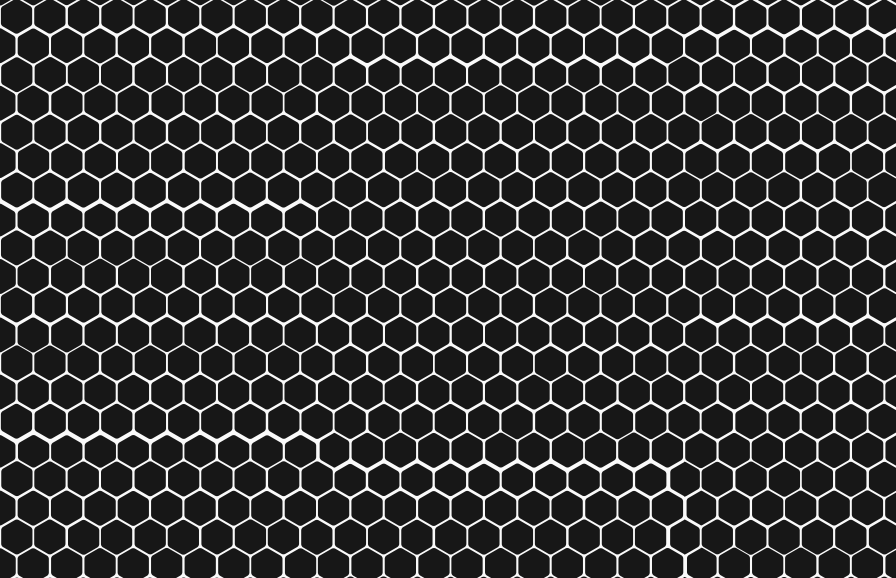
This pattern is drawn by a Shadertoy shader. Its source:

```glsl
// A honeycomb of dark, slightly rounded hexagons separated by thin white gaps.
// Each cell is a hexagon distance function on a staggered grid; small insets
// vary the gaps, and wider seams run along the borders of three panels.

float hash(vec2 p) {
    return fract(sin(dot(p, vec2(127.1, 311.7))) * 43758.5453);
}

// Signed distance to a hexagon with upright sides, by its apothem
float hexagon(vec2 p, float apothem) {
    const vec3 k = vec3(-0.866025, 0.5, 0.57735);
    p = abs(p.yx);
    p -= 2.0 * min(dot(k.xy, p), 0.0) * k.xy;
    p -= vec2(clamp(p.x, -k.z * apothem, k.z * apothem), apothem);
    return length(p) * sign(p.y);
}

// Extra gap above a row where a panel has a seam
float seamInset(float row, float panel) {
    vec2 seams = panel < 0.5 ? vec2(7.0, 15.0)
               : panel < 1.5 ? vec2(2.0, 16.0) : vec2(1.0, 11.0);
    vec2 hit = step(abs(seams - row), vec2(0.5));
    return dot(hit, panel < 0.5 ? vec2(0.065, 0.07)
                  : panel < 1.5 ? vec2(0.04, 0.075) : vec2(0.06, 0.03));
}

// Distance to the cell around p: negative inside, positive in the gap
float honeycomb(vec2 p) {
    vec2 centre = vec2(0.0);
    float row = 0.0, nearest = 1e3;

    // Closest centre among the even and the odd rows
    for (int i = 0; i < 2; i++) {
        float parity = float(i);
        float r = 2.0 * floor((p.y / 0.866 - parity) * 0.5 + 0.5) + parity;
        float shift = 0.5 - 0.5 * parity;
        vec2 c = vec2(floor(p.x - shift + 0.5) + shift, r * 0.866);
        float dist = length(p - c);
        if (dist < nearest) {
            nearest = dist;
            centre = c;
            row = r;
        }
    }

    // Panel and slight differences by row and by cell
    float panel = step(9.75, centre.x) + step(20.25, centre.x);
    float rowShift = (hash(vec2(row, panel + 3.0)) - 0.5) * 0.028;
    vec2 cellShift = (vec2(hash(centre), hash(centre + 17.0)) - 0.5) * 0.014;
    vec2 q = p - centre;
    vec2 inset = -sign(q) * (cellShift + vec2(0.0, rowShift));

    // Wider seams above rows and beside panels
    if (q.y < 0.0) inset.y += seamInset(row, panel);
    bool besideMiddle = row == 15.0 && centre.x == 10.0;
    bool besideRight = row > 15.0 && centre.x > 20.25 && centre.x < 21.25;
    if (q.x < 0.0 && (besideMiddle || besideRight)) inset.x += 0.05;

    return hexagon(abs(q) + inset, 0.4685 - 0.12) - 0.12;
}

void mainImage(out vec4 fragColor, in vec2 fragCoord) {
    // One unit is one cell width, measured from the upper left
    float pixel = 26.85 / iResolution.x;
    float gap = 0.0;

    // Average a 4 by 4 grid so thin gaps stay smooth
    for (int j = 0; j < 4; j++) {
        for (int i = 0; i < 4; i++) {
            vec2 pos = fragCoord + (vec2(i, j) - 1.5) / 4.0;
            vec2 p = vec2(pos.x, iResolution.y - pos.y) * pixel;
            float d = honeycomb(p - vec2(0.0, 0.497));
            gap += clamp(d / (0.25 * pixel) + 0.5, 0.0, 1.0) / 16.0;
        }
    }

    fragColor = vec4(mix(vec3(0.09), vec3(0.98), gap), 1.0);
}
```
